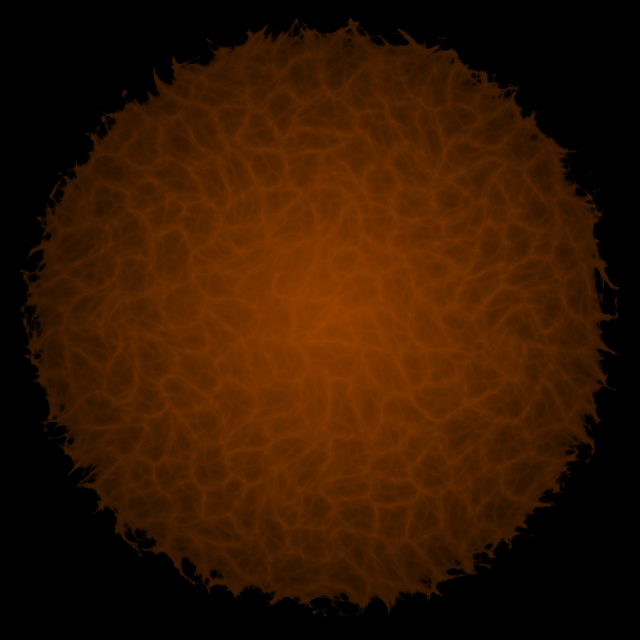
Reproduce this background procedurally as a Shadertoy shader.

```glsl
// A dim amber disc on black, brightest at its middle and frayed at its rim.
// Warped cellular borders form a web of filaments; a threshold that rises
// with the radius eats holes in the web until only loose strands remain.

vec2 hash2(vec2 cell) {
    vec2 k = vec2(dot(cell, vec2(127.1, 311.7)), dot(cell, vec2(269.5, 183.3)));
    return fract(sin(k) * 43758.55);
}

// Bright line along the borders between cells, 1 on the border itself.
float cellBorder(vec2 p) {
    vec2 base = floor(p), local = fract(p);
    float nearest = 8.0, second = 8.0;
    for (int y = -1; y <= 1; y++) {
        for (int x = -1; x <= 1; x++) {
            vec2 offset = vec2(x, y);
            float d = length(offset + hash2(base + offset) - local);
            second = min(second, max(nearest, d));
            nearest = min(nearest, d);
        }
    }
    return exp(-3.5 * (second - nearest));
}

// Layered sines bend the straight cell borders into curls.
vec2 warp(vec2 p) {
    for (int i = 0; i < 4; i++) {
        float f = 19.0 * pow(1.7, float(i));
        p += 0.22 / f * sin(f * p.yx + vec2(1.3, 4.1) * float(i + 1));
        p = mat2(0.8, 0.6, -0.6, 0.8) * p;
    }
    return p;
}

// Three octaves of filaments, from broad loops to fine wisps.
float filamentWeb(vec2 p) {
    float web = 0.0, weight = 0.52, scale = 18.0;
    p = warp(p);
    for (int i = 0; i < 3; i++) {
        web += weight * cellBorder(p * scale + 7.3 * float(i));
        weight *= 0.57;
        scale *= 1.9;
    }
    return web;
}

void mainImage(out vec4 fragColor, in vec2 fragCoord) {
    vec2 p = (fragCoord - 0.5 * iResolution.xy) / min(iResolution.x, iResolution.y);
    float rim = length(p - vec2(0.002, 0.005));
    float web = filamentWeb(p);

    // Glow falls almost linearly from a core slightly right of the middle.
    float core = length(p - vec2(0.012, 0.008));
    float glow = 0.56 - 0.85 * sqrt(core * core + 0.0004);

    // Filaments show more strongly towards the rim.
    float contrast = mix(0.22, 0.75, smoothstep(0.05, 0.45, rim));
    float light = max(glow, 0.0) * mix(1.0, 0.62 + 1.0 * web, contrast);

    // Frayed rim: only the brightest strands survive far out.
    float unevenness = 0.006 * sin(11.0 * p.x + 3.0) * sin(13.0 * p.y + 1.0);
    float threshold = (rim + unevenness - 0.428) / 0.06;
    float body = smoothstep(0.0, 0.25, web - threshold);

    vec3 amber = vec3(1.0, 0.43, 0.0);
    fragColor = vec4(amber * light * body, 1.0);
}
```
